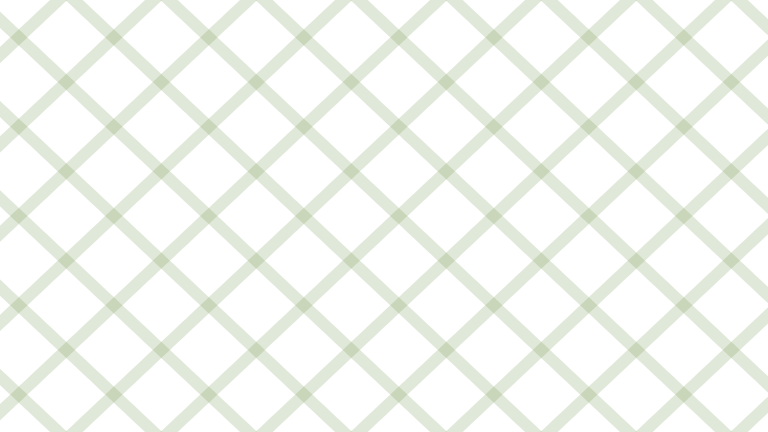
Reproduce this pattern procedurally as a Shadertoy shader.

```glsl
// A diagonal lattice of pale sage bands on white, darker where two bands cross.
// Two slanted coordinates each repeat once per band; their coverages are
// layered so that the overlaps form small diamonds.

// Antialiased coverage of bands centred on whole numbers of the coordinate.
float bandCoverage(float coord, float halfWidth, float pixelSize) {
    float dist = abs(fract(coord + 0.5) - 0.5);
    return clamp((halfWidth - dist) / pixelSize + 0.5, 0.0, 1.0);
}

void mainImage(out vec4 fragColor, in vec2 fragCoord) {
    // Lattice cells, in units of the canvas height
    vec2 period = vec2(0.2199, 0.2067);
    vec2 crossing = vec2(0.5193 * iResolution.x / iResolution.y, 0.5);
    vec2 cell = (fragCoord / iResolution.y - crossing) / period;
    float pixelSize = length(1.0 / period) / iResolution.y;

    // Falling and rising bands
    float falling = bandCoverage(cell.x + cell.y, 0.091, pixelSize);
    float rising = bandCoverage(cell.x - cell.y, 0.091, pixelSize);

    // White ground, single bands, then overlaps
    vec3 color = mix(vec3(1.0), vec3(0.88, 0.91, 0.85), max(falling, rising));
    color = mix(color, vec3(0.79, 0.84, 0.73), falling * rising);
    fragColor = vec4(color, 1.0);
}
```
